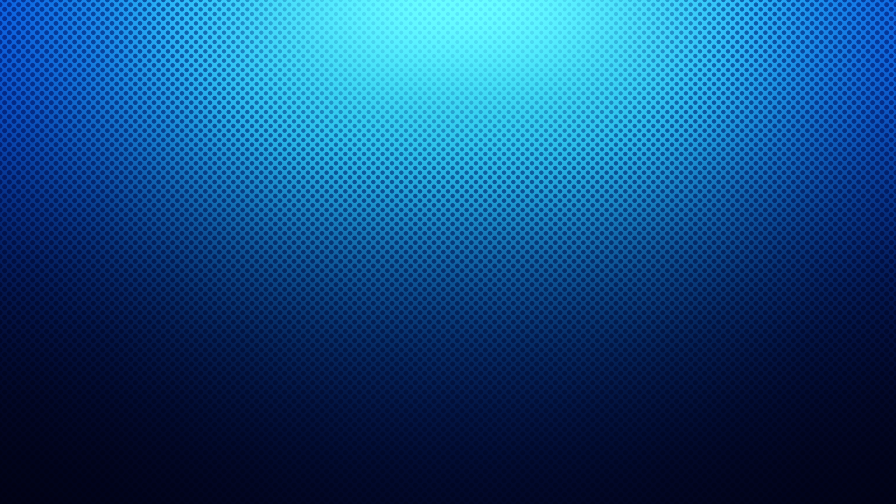
Write a Shadertoy shader that draws this background.

```glsl
// A cyan glow falls from the top edge into deep navy, seen through a fine
// halftone mesh. Gaussian falloffs build the light; a diagonal lattice of
// round dots darkens it, with dots that shrink and soften near the glow.

float bell(float x) { return exp(-x * x); }

// Coverage of round dots on a staggered lattice, with a one-pixel soft edge.
float dotMask(vec2 p, float radius) {
    const float columns = 96.0;
    vec2 lattice = vec2(p.x + p.y, p.x - p.y) * columns;
    float dist = length(fract(lattice) - 0.5) - radius;
    float pixel = columns * 1.4142 / iResolution.x;
    return 1.0 - smoothstep(-0.6 * pixel, 0.6 * pixel, dist);
}

// Smooth light: navy floor, broad blue wash, then the cyan core.
vec3 backdrop(float x, float depth, float glow) {
    vec3 navy = mix(vec3(0.01, 0.035, 0.22), vec3(0.005, 0.01, 0.1), depth);
    float reach = 0.47 + 0.17 * bell(x * 2.8);
    vec3 color = navy + vec3(0.012, 0.18, 0.52) * bell(depth / reach);

    // Red arrives later than green and blue, so the middle tones stay teal.
    vec3 amount = vec3(pow(glow, 1.3), glow, glow);
    color = mix(color, vec3(0.2, 0.86, 0.93), amount);

    // Pale highlight where the light enters.
    color += vec3(0.19, 0.1, 0.08) * bell(x / 0.22) * bell(depth / 0.17);

    // Darker lower corners.
    return color * (1.0 - 0.8 * x * x * smoothstep(0.2, 1.0, depth));
}

void mainImage(out vec4 fragColor, in vec2 fragCoord) {
    vec2 uv = fragCoord / iResolution.xy;
    vec2 p = fragCoord / iResolution.x;
    float x = uv.x - 0.515;
    float depth = 1.0 - uv.y;

    // The core is flat near its axis and drops quickly towards the sides.
    float side = abs(x) / (0.4 - 0.1 * depth);
    float glow = exp(-pow(side, 2.5) - pow(depth / 0.46, 2.2));
    vec3 color = backdrop(x, depth, glow);

    // Dots fade into the bright core and into the dark floor.
    float dots = dotMask(p, mix(0.38, 0.3, glow));
    float contrast = (1.0 - 0.85 * smoothstep(0.5, 1.0, glow))
                   * mix(1.0, 0.5, smoothstep(0.5, 1.0, depth));
    vec3 mesh = color * (1.0 + vec3(0.36, 0.23, 0.14) * contrast);
    vec3 hole = color * (1.0 - vec3(0.58, 0.38, 0.22) * contrast);

    fragColor = vec4(clamp(mix(mesh, hole, dots), 0.0, 1.0), 1.0);
}
```
